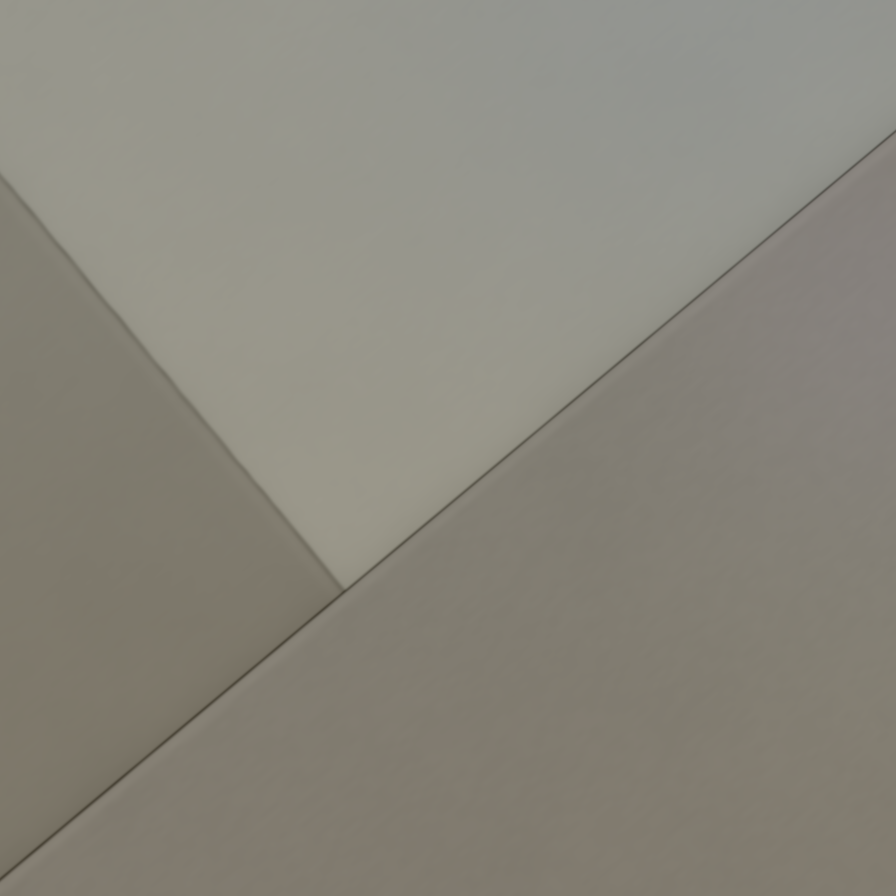
Reproduce this texture procedurally as a Shadertoy shader.

```glsl
// Three matte panels meeting at a Y-shaped joint: a pale wedge above two darker sheets.
// Signed distances to two straight seams choose the panel, then drive the creases,
// soft contact shading and lit bevels; value noise adds a faint mottled grain.

#define MAIN_SLOPE 0.836
#define MAIN_START 0.018
#define SIDE_SLOPE -1.208
#define SIDE_START 0.805
#define MAIN_WIDTH 0.0016
#define SIDE_WIDTH 0.0030
#define MAIN_DEPTH 0.17
#define SIDE_DEPTH 0.075
#define MOTTLE 0.012
#define GRAIN 0.008

float hash(vec2 p) {
    vec3 q = fract(vec3(p.xyx) * 0.1031);
    q += dot(q, q.yzx + 33.33);
    return fract((q.x + q.y) * q.z);
}

float noise(vec2 p) {
    vec2 cell = floor(p), f = fract(p);
    f = f * f * (3.0 - 2.0 * f);
    return mix(mix(hash(cell), hash(cell + vec2(1, 0)), f.x),
               mix(hash(cell + vec2(0, 1)), hash(cell + vec2(1, 1)), f.x), f.y);
}

float fbm(vec2 p) {
    float sum = 0.0, amp = 0.5;
    for (int i = 0; i < 4; i++) {
        sum += amp * noise(p);
        p = mat2(1.6, 1.2, -1.2, 1.6) * p + 7.3;
        amp *= 0.5;
    }
    return sum - 0.47;
}

// Signed distance to y = start + slope * x, positive above it
float seamDistance(vec2 p, float slope, float start) {
    return (p.y - start - slope * p.x) / sqrt(1.0 + slope * slope);
}

float bell(float d, float width) {
    return exp(-d * d / (width * width));
}

vec3 wedgeColor(vec2 p) {
    vec3 c = mix(vec3(0.605, 0.592, 0.540), vec3(0.592, 0.588, 0.548),
                 smoothstep(0.35, 1.0, p.y));
    return mix(c, vec3(0.570, 0.582, 0.572), 0.8 * bell(length(p - vec2(0.80, 1.06)), 0.40));
}

vec3 leftColor(vec2 p) {
    return mix(vec3(0.490, 0.468, 0.415), vec3(0.505, 0.492, 0.447),
               smoothstep(0.15, 0.8, p.y));
}

vec3 rightColor(vec2 p) {
    vec3 c = mix(vec3(0.503, 0.480, 0.434), vec3(0.505, 0.492, 0.452),
                 smoothstep(0.0, 0.7, p.y));
    c = mix(c, vec3(0.525, 0.505, 0.492), 0.9 * bell(length(p - vec2(0.99, 0.68)), 0.24));
    return c + vec3(0.010, 0.012, 0.010) * bell(length(p - vec2(1.0, 0.30)), 0.25);
}

void mainImage(out vec4 fragColor, in vec2 fragCoord) {
    vec2 p = fragCoord / iResolution.xy;
    float pixel = 1.0 / iResolution.y;

    // Seams, with a slight waver on the softer one
    float mainD = seamDistance(p, MAIN_SLOPE, MAIN_START);
    float sideD = seamDistance(p, SIDE_SLOPE, SIDE_START);
    sideD += 0.0015 * (noise(p * 45.0) - 0.5);
    float above = smoothstep(-pixel, pixel, mainD);
    float beside = smoothstep(-0.003 - pixel, 0.003 + pixel, sideD);

    // Panels
    vec3 upper = mix(leftColor(p), wedgeColor(p), beside);
    vec3 color = mix(rightColor(p), upper, above);

    // Soft contact shading over the main seam, stronger on the left sheet
    float contact = exp(-max(mainD, 0.0) / 0.018);
    color -= above * contact * mix(0.035, 0.040, beside);
    color -= above * beside * 0.020 * exp(-max(sideD, 0.0) / 0.012);

    // Pale bevels on the lower edges
    color += (1.0 - above) * 0.022 * bell(mainD + 0.008, 0.006);
    color += above * (1.0 - beside) * 0.012 * bell(sideD + 0.010, 0.007);

    // Dark creases, the main one thinning toward the upper right
    float mainWidth = max(MAIN_WIDTH * mix(1.25, 0.9, p.x), 0.7 * pixel);
    float mainDepth = MAIN_DEPTH * (0.88 + 0.24 * noise(p * 38.0));
    color -= mainDepth * bell(mainD, mainWidth);
    float sideDepth = SIDE_DEPTH * (0.8 + 0.4 * noise(p * 60.0));
    color -= above * sideDepth * bell(sideD, max(SIDE_WIDTH, pixel));

    // Broad mottling and fine diagonal grain
    color += MOTTLE * fbm(p * 9.0) * vec3(1.1, 1.0, 0.9);
    vec2 brushed = vec2(dot(p, vec2(0.77, 0.64)) * 70.0, dot(p, vec2(-0.64, 0.77)) * 160.0);
    color += GRAIN * (noise(brushed) - 0.5) * mix(1.0, 0.5, above);

    fragColor = vec4(clamp(color, 0.0, 1.0), 1.0);
}
```
